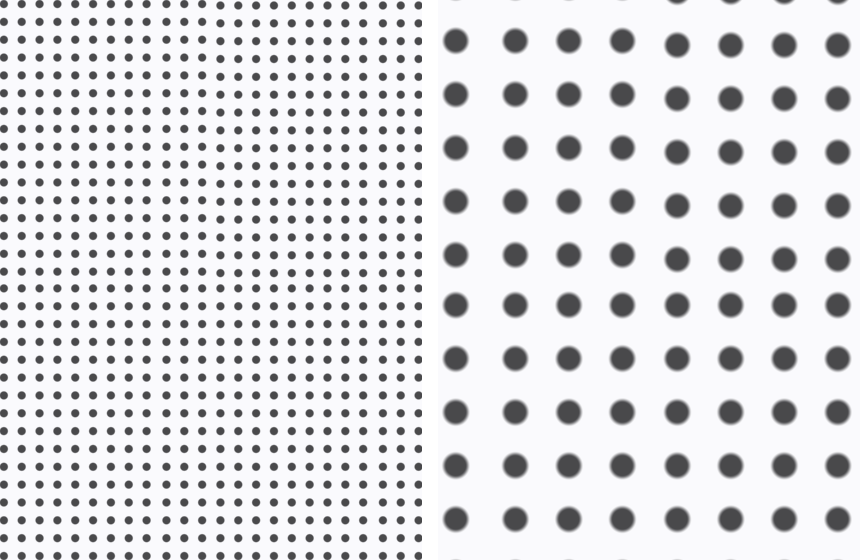
Left: the whole. Right: its middle third, enlarged.
Reproduce this pattern procedurally as a Shadertoy shader.

```glsl
// Lengths are fractions of the canvas height, measured from the top left
const vec3 PAPER = vec3(0.982, 0.982, 0.992);
const vec3 INK = vec3(0.285, 0.285, 0.295);
const float PITCH = 0.03186;
const float DOT_RADIUS = 0.0072;
const float EDGE_SOFTNESS = 0.0016;
const vec2 FIRST_DOT = vec2(0.0069, 0.0072);

// Vertical seams, and how much each widens the gap between columns
const vec3 COLUMN_SEAMS = vec3(0.2800, 0.3776, 0.6667);
const vec3 COLUMN_SLIPS = vec3(0.0036, 0.0008, 0.0034);

// The lower half is one sheet; the upper right sheet hangs slightly low
const float ROW_SEAM = 0.5013;
const float LOWER_SLIP = -0.0020;
const float UPPER_RIGHT_SLIP = 0.0026;

// Offset of the sheet of dots that covers this point
vec2 sheetOffset(vec2 p) {
    vec3 passed = step(COLUMN_SEAMS, vec3(p.x));
    float upperSlip = UPPER_RIGHT_SLIP * passed.y;
    float rowSlip = p.y < ROW_SEAM ? upperSlip : LOWER_SLIP;
    return vec2(dot(passed, COLUMN_SLIPS), rowSlip);
}

// Signed distance to the nearest dot in a square grid
float dotGrid(vec2 p) {
    vec2 cell = mod(p + 0.5 * PITCH, PITCH) - 0.5 * PITCH;
    return length(cell) - DOT_RADIUS;
}

void mainImage(out vec4 fragColor, in vec2 fragCoord) {
    vec2 p = vec2(fragCoord.x, iResolution.y - fragCoord.y) / iResolution.y;
    float dist = dotGrid(p - FIRST_DOT - sheetOffset(p));

    // Soft print edge, never sharper than a pixel
    float edge = max(EDGE_SOFTNESS, 0.75 / iResolution.y);
    float coverage = 1.0 - smoothstep(-edge, edge, dist);

    fragColor = vec4(mix(PAPER, INK, coverage), 1.0);
}
```
